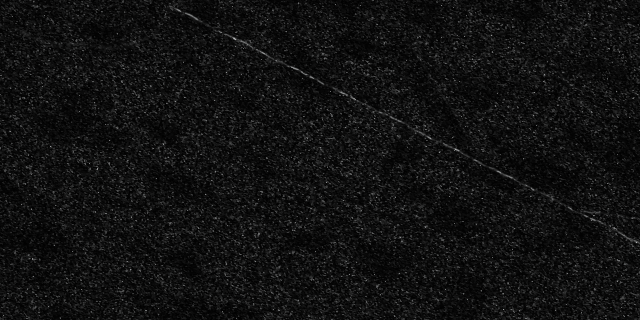
This texture is drawn by a Shadertoy shader. Its source:

```glsl
#define GRAIN_SCALE 250.0
#define GRAIN_LEVEL 0.062
#define BASE_BLACK 0.004
#define STRATA_ANGLE -0.42
#define VEIN_WIDTH 0.0028
#define VEIN_LEVEL 0.36
#define FLECK_SCALE 44.0
#define FLECK_SHARE 0.08
#define FLECK_LEVEL 0.4
#define STONE_TINT vec3(0.99, 1.0, 1.005)

vec3 hash3(vec2 cell) {
    vec3 q = fract(cell.xyx * vec3(0.1031, 0.1030, 0.0973));
    q += dot(q, q.yxz + 33.33);
    return fract((q.xxy + q.yzz) * q.zyx);
}

// Soft cellular noise: x is uniform, y is exponentially distributed
vec2 softCells(vec2 p, float sharpness) {
    vec2 cell = floor(p), local = fract(p), total = vec2(0.0);
    float weightSum = 0.0;
    for (int j = -1; j <= 1; j++) {
        for (int i = -1; i <= 1; i++) {
            vec2 offset = vec2(i, j);
            vec3 h = hash3(cell + offset + 17.0);
            vec2 d = offset + 0.15 + 0.7 * h.xy - local;
            float weight = exp(-sharpness * dot(d, d));
            total += weight * vec2(h.z, -log(h.z + 0.004));
            weightSum += weight;
        }
    }
    return total / weightSum;
}

// Sparse round crystals that catch the light
float flecks(vec2 p) {
    vec3 h = hash3(floor(p) + 91.0);
    vec2 d = fract(p) - 0.2 - 0.6 * h.xy;
    float size = mix(0.05, 0.1, h.x);
    return step(1.0 - FLECK_SHARE, h.z) * (1.0 - smoothstep(size * 0.4, size * 1.5, length(d)));
}

float segmentDistance(vec2 p, vec2 a, vec2 b) {
    vec2 ab = b - a;
    return length(p - a - ab * clamp(dot(p - a, ab) / dot(ab, ab), 0.0, 1.0));
}

float line(float dist, float width) {
    return exp(-dist * dist / (width * width));
}

void mainImage(out vec4 fragColor, in vec2 fragCoord) {
    vec2 p = fragCoord / iResolution.y;
    p.x += 1.0 - 0.5 * iResolution.x / iResolution.y;

    // Coordinates along and across the strata
    float c = cos(STRATA_ANGLE), s = sin(STRATA_ANGLE);
    vec2 q = vec2(c * p.x + s * p.y, c * p.y - s * p.x) + 3.0;
    vec2 bent = q + 0.012 * vec2(sin(q.y * 23.0), sin(q.x * 14.0 + 2.0 * sin(q.y * 9.0)));

    // Dark hollows and fine ripples shade the grain
    float hollow = softCells(bent * vec2(8.0, 14.0), 5.0).x;
    float broad = softCells(bent * vec2(2.2, 3.5), 3.0).x;
    float ripple = softCells(bent * vec2(28.0, 80.0), 5.0).x;
    float shade = mix(0.6, 1.1, smoothstep(0.12, 0.42, hollow));
    shade *= (0.85 + 0.3 * broad) * (0.68 + 0.64 * ripple);

    // Faint fault with a darker side
    vec2 wobble = 0.0016 * vec2(sin(p.y * 57.0), sin(p.x * 39.0) + 0.7 * sin(p.x * 113.0));
    vec2 w = p + wobble;
    vec2 faultTop = vec2(1.24, 0.93), faultEnd = vec2(1.51, 0.50);
    vec2 faultDir = normalize(faultEnd - faultTop);
    float side = dot(w - faultTop, vec2(-faultDir.y, faultDir.x));
    float along = dot(w - faultTop, faultDir);
    float faultSpan = smoothstep(0.0, 0.12, along) * (1.0 - smoothstep(0.45, 0.53, along));
    float shadow = smoothstep(-0.12, -0.01, side) * (1.0 - smoothstep(-0.006, 0.004, side));
    shade *= 1.0 - 0.45 * faultSpan * shadow;

    // Grain
    float grain = softCells(q * GRAIN_SCALE * vec2(0.75, 1.1), 6.5).y;
    float value = BASE_BLACK + GRAIN_LEVEL * shade * grain;

    // Bright vein broken into beads, with a branch
    float glint = softCells(q * vec2(75.0, 110.0), 11.0).y;
    float beads = 0.12 + 0.6 * min(glint, 2.2);
    float vein = line(segmentDistance(w, vec2(0.53, 0.982), vec2(2.04, 0.22)), VEIN_WIDTH);
    float branch = line(segmentDistance(w, vec2(1.80, 0.343), vec2(2.04, 0.312)), VEIN_WIDTH);
    value += VEIN_LEVEL * (vein + 0.5 * branch) * beads;

    // Dim curved seam at the upper left
    float seamY = 0.855 + 0.75 * (p.x - 0.3) * (p.x - 0.3) + 0.006 * sin(p.x * 31.0);
    float seam = line(p.y - seamY, 0.006) * (1.0 - smoothstep(0.44, 0.49, p.x));
    seam += line(segmentDistance(w, vec2(0.48, 0.88), vec2(0.53, 0.98)), 0.004);
    float fault = line(side, 0.0035) * faultSpan;
    value += (0.07 * seam + 0.06 * fault) * beads;

    value += FLECK_LEVEL * flecks(q * FLECK_SCALE);
    fragColor = vec4(clamp(value * STONE_TINT, 0.0, 1.0), 1.0);
}
```
